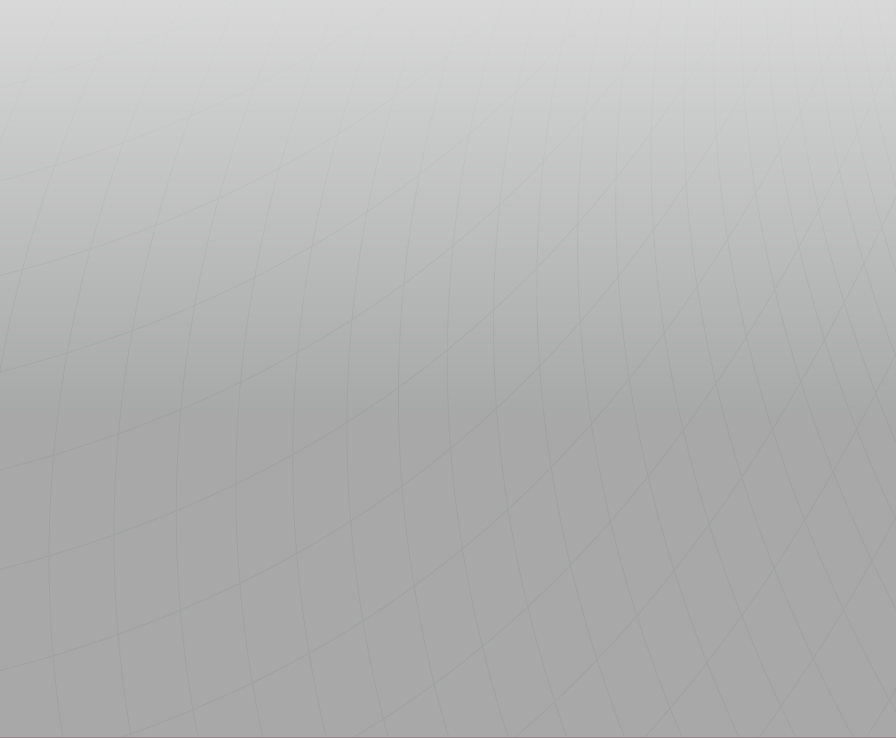
This background is drawn by a WebGL 1 fragment shader. Its source:

```glsl
precision highp float;

uniform vec2 u_resolution;

const float ASPECT = 0.8255;
const vec3 LIGHT_GRAY = vec3(0.848, 0.849, 0.849);
const vec3 BASE_GRAY = vec3(0.654, 0.658, 0.656);
const vec3 LINE_GRAY = vec3(0.54, 0.55, 0.545);
const vec3 BORDER_MAUVE = vec3(0.56, 0.51, 0.53);

// Antialiased coverage of a line from its distance
float lineCoverage(float dist, float halfWidth, float pixel) {
  return clamp(0.5 + (halfWidth - abs(dist)) / pixel, 0.0, 1.0);
}

// Upright parabolas that crowd together and lean toward the right
float meridianDistance(vec2 p, float n) {
  float bend = 0.384;
  float spread = 0.004 * max(n - 17.0, 0.0);
  float vertexX = 0.0547 + n * (0.074 - 0.0015 * n) + spread;
  float vertexY = max(0.625 - n * (0.0234 + 0.00117 * n), 0.488 - 0.0326 * n);
  float offset = p.y - vertexY;
  float slope = 2.0 * bend * offset;
  return (p.x - vertexX - bend * offset * offset) / sqrt(1.0 + slope * slope);
}

// Arcs that climb from the left edge, flattening in the lower corner
float arcDistance(vec2 p, float m) {
  float k = max(m - 6.0, 0.0);
  float steepness = 1.0 - k * (0.03 + 0.0035 * k);
  float startY = 0.0977 + m * (0.1035 + 0.00087 * m);
  float x2 = p.x * p.x;
  float rise = steepness * (0.255 * p.x + 0.384 * x2 + 0.362 * x2 * x2);
  float slope = steepness * (0.255 + 0.768 * p.x + 1.448 * x2 * p.x);
  return (p.y - startY + rise) / sqrt(1.0 + slope * slope);
}

// Vertical gradient that levels off below the middle
vec3 backdrop(float depth) {
  return mix(LIGHT_GRAY, BASE_GRAY, clamp(depth / 0.56, 0.0, 1.0));
}

// Union of both families of curves
float gridCoverage(vec2 p, float halfWidth, float pixel) {
  float coverage = 0.0;
  for (int i = -3; i <= 22; i++) {
    float dist = meridianDistance(p, float(i));
    coverage = max(coverage, lineCoverage(dist, halfWidth, pixel));
  }
  for (int i = 0; i <= 13; i++) {
    float dist = arcDistance(p, float(i));
    coverage = max(coverage, lineCoverage(dist, halfWidth, pixel));
  }
  return coverage;
}

void main() {
  vec2 uv = gl_FragCoord.xy / u_resolution;
  float depth = 1.0 - uv.y;
  vec2 p = vec2(uv.x, depth * ASPECT);
  float pixel = 1.0 / u_resolution.x;

  vec3 color = backdrop(depth);

  // Grid fades out toward the light top
  float opacity = mix(0.03, 0.26, smoothstep(0.0, 0.6, depth));
  color = mix(color, LINE_GRAY, opacity * gridCoverage(p, 0.0005, pixel));

  // Thin strip along the bottom edge
  float strip = lineCoverage(uv.y, 0.0012, 1.0 / u_resolution.y);
  color = mix(color, BORDER_MAUVE, strip);

  gl_FragColor = vec4(color, 1.0);
}
```
